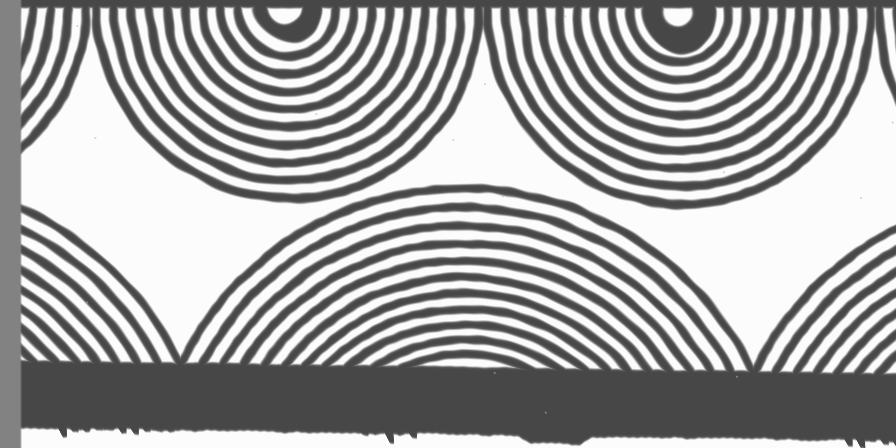
A Shadertoy shader for this pattern:

```glsl
float hash(vec2 cell) {
    return fract(sin(dot(cell, vec2(41.3, 289.1))) * 4375.5);
}

// Hand-drawn waver from layered sines
float waver(vec2 p) {
    return 0.5 * sin(p.x * 23.0 + 3.0 * sin(p.y * 17.0))
         + 0.3 * sin(p.y * 47.0 - p.x * 31.0)
         + 0.2 * sin(p.x * 113.0 + p.y * 89.0);
}

// Concentric lines counted inward from the outer one; squeeze tightens the inner ones
float rings(float radius, float outer, float density, float squeeze, float last) {
    float depth = outer - radius;
    float inner = max(depth, 0.0);
    float phase = depth * (density + squeeze * inner);
    float line = clamp(floor(phase + 0.5), 0.0, last);
    return abs(phase - line) / (density + 2.0 * squeeze * inner);
}

float hangingDiscs(vec2 p, float wobble, float halfWidth) {
    float column = floor((p.x - 0.641) / 0.875 + 0.5);
    vec2 local = p - vec2(0.641 + column * 0.875, 0.979);
    float radius = length(local) + wobble;
    float lines = rings(radius, 0.427, 25.2, 0.0, 8.0) - halfWidth;

    // Blotted hub, heavier in every second disc
    float heavy = mod(column, 2.0);
    float blot = 0.005 * sin(local.x * 38.0 + column);
    float hub = abs(radius - mix(0.058, 0.061, heavy)) - mix(0.020, 0.027, heavy) - blot;
    return min(lines, hub);
}

float risingArches(vec2 p, float wobble, float halfWidth) {
    float x = mod(p.x - 1.042 + 0.6395, 1.279) - 0.6395;
    float radius = length(vec2(x, p.y + 0.128)) + wobble;
    float lines = rings(radius, 0.708, 23.15, 10.5, 10.0) - halfWidth;
    return max(lines, 0.1 - p.y);
}

// Solid strip with a ragged lower edge and clusters of slanted drips
float baseBand(vec2 p) {
    float slanted = (p.x + 0.3 * p.y) / 0.027;
    float cell = floor(slanted);
    float cluster = step(0.62, hash(vec2(floor(cell / 5.0), 8.0)));
    float drip = cluster * hash(vec2(cell, 3.0)) * smoothstep(0.38, 0.15, abs(fract(slanted) - 0.5));
    float lower = 0.030 + 0.003 * waver(p.xx * 1.7) - 0.022 * drip
                - 0.018 * smoothstep(0.09, 0.05, abs(p.x - 1.24));
    float upper = 0.182 + 0.0015 * waver(p.xx);
    return max(p.y - upper, lower - p.y);
}

// Sparse cellular dust
float dust(vec2 p) {
    vec2 cell = floor(p / 0.13);
    vec2 speck = 0.2 + 0.6 * vec2(hash(cell + 5.0), hash(cell + 11.0));
    float size = 0.004 * step(0.85, hash(cell));
    return smoothstep(size, size * 0.3 - 0.001, length(p - (cell + speck) * 0.13));
}

void mainImage(out vec4 fragColor, in vec2 fragCoord) {
    vec2 p = fragCoord / iResolution.y;
    float soft = max(0.0035, 0.75 / iResolution.y);

    // Slight slope of the whole print
    vec2 sloped = p + vec2(0.0, 0.015 * (p.x - 1.0));
    float wobble = 0.0022 * waver(sloped);
    float swell = 0.0011 * waver(sloped.yx * 1.6 + 4.0);

    float ink = hangingDiscs(sloped, wobble, 0.0102 + swell);
    ink = min(ink, risingArches(sloped, wobble, 0.0094 + swell));
    ink = min(ink, baseBand(sloped));
    ink = min(ink, 0.982 + 0.001 * waver(p.xx) - p.y);

    // Ink is paler along its rim
    float inkTone = mix(0.34, 0.28, smoothstep(0.002, 0.007, -ink));
    float tone = mix(inkTone, 0.99, smoothstep(-soft, soft, ink));
    tone = mix(tone, 0.7, 0.6 * dust(p));

    // Plain margin strip
    tone = mix(0.51, tone, smoothstep(-soft, soft, p.x - 0.047));
    fragColor = vec4(vec3(tone), 1.0);
}
```
